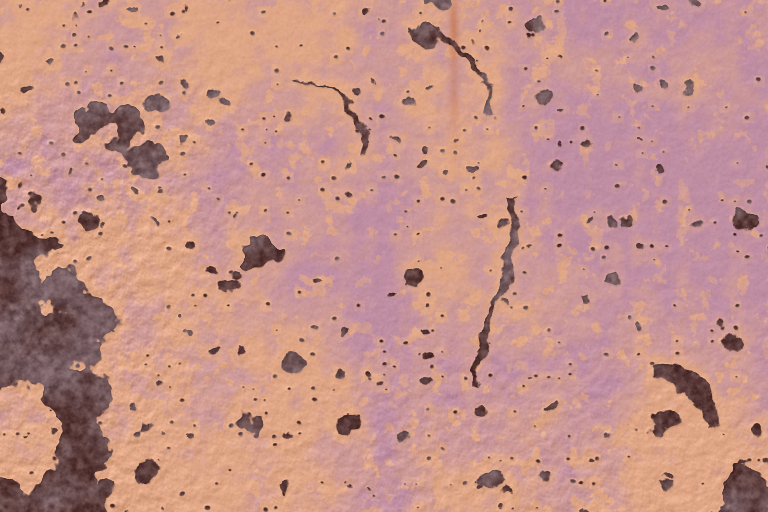
Reproduce this texture procedurally as a WebGL 1 fragment shader.

```glsl
precision highp float;
// Weathered pink and peach paint on metal, flaking away to dark rust.
uniform vec2 u_resolution;

const vec3 MAUVE = vec3(0.75, 0.555, 0.635);
const vec3 PINK = vec3(0.805, 0.60, 0.59);
const vec3 PEACH = vec3(0.875, 0.65, 0.525);
const vec3 RUST_BROWN = vec3(0.35, 0.225, 0.22);
const vec3 RUST_GREY = vec3(0.47, 0.37, 0.385);
const vec3 STAIN = vec3(0.76, 0.44, 0.30);

float hash(vec2 p) {
  vec3 q = fract(vec3(p.xyx) * 0.1031);
  q += dot(q, q.yzx + 33.33);
  return fract((q.x + q.y) * q.z);
}

float noise(vec2 p) {
  vec2 cell = floor(p);
  vec2 f = fract(p);
  f = f * f * (3.0 - 2.0 * f);
  float low = mix(hash(cell), hash(cell + vec2(1.0, 0.0)), f.x);
  float high = mix(hash(cell + vec2(0.0, 1.0)), hash(cell + 1.0), f.x);
  return mix(low, high, f.y);
}

float fbm(vec2 p) {
  float sum = 0.0;
  float weight = 0.5;
  for (int i = 0; i < 5; i++) {
    sum += weight * noise(p);
    p = mat2(1.6, 1.2, -1.2, 1.6) * p + 17.3;
    weight *= 0.5;
  }
  return sum / 0.97;
}

// Falls from 1 to 0 as x goes from a to b.
float fall(float a, float b, float x) {
  return 1.0 - smoothstep(a, b, x);
}

// One chip at most in each grid cell; chance sets how many cells have one.
float chips(vec2 p, float size, float chance, float seed) {
  vec2 cell = floor(p / size) + seed;
  vec2 centre = 0.3 + 0.4 * vec2(hash(cell), hash(cell + 41.7));
  vec2 q = fract(p / size) - centre;
  q.x += 0.4 * q.y * (hash(cell + 9.1) - 0.5);
  float radius = mix(0.06, 0.19, hash(cell + 73.0));
  float absent = step(chance, hash(cell + 5.5));
  return (length(q * vec2(0.9, 1.1)) - radius) * size + absent;
}

// Upper right quarter of a ring.
float arc(vec2 p, vec2 centre, float radius, float width) {
  vec2 q = p - centre;
  return max(abs(length(q) - radius) - width, -min(q.x, q.y));
}

// Wandering crack that leans to the right as it climbs.
float crack(vec2 p, float width) {
  float path = 0.925 + 0.075 * smoothstep(0.22, 0.56, p.y);
  float ends = abs(p.y - 0.43) - 0.19;
  return max(abs(p.x - path) - width, ends);
}

// How strongly each region has flaked.
float wear(vec2 p) {
  float left = fall(0.2, 0.62, p.x) * fall(0.68, 0.98, p.y);
  float corner = smoothstep(1.15, 1.5, p.x) * fall(0.08, 0.36, p.y);
  return max(left, 0.65 * corner);
}

// Approximate distance to bare metal, negative inside.
float damage(vec2 p) {
  vec2 ragged = vec2(fbm(p * 32.0), fbm(p * 32.0 + 50.0)) - 0.5;
  vec2 q = p + 0.034 * ragged;
  float threshold = 0.80 - 0.265 * wear(p);
  float d = (threshold - fbm(p * 8.5 + 3.7)) * 0.25;
  d = min(d, chips(q, 0.125, 0.32, 11.0));
  d = min(d, chips(q + 0.03, 0.052, 0.18, 27.0));
  d = min(d, chips(p + 0.15 * ragged * 0.06, 0.023, 0.13, 63.0));
  float thickness = 0.4 + 1.2 * noise(p * 22.0);
  d = min(d, crack(q, 0.008 * thickness));
  d = min(d, arc(q, vec2(0.80, 0.78), 0.16, 0.007 * thickness - 0.002));
  d = min(d, arc(q, vec2(0.57, 0.70), 0.145, 0.006 * thickness - 0.002));
  return min(d, arc(q, vec2(1.28, 0.16), 0.11, 0.017 * thickness));
}

// Warmth of the paint: 0 is mauve, 1 is peach.
float warmth(vec2 p, float d) {
  float band = exp(-pow((p.x - 0.75) / 0.075, 2.0));
  float upperRight = smoothstep(0.85, 1.2, p.x) * smoothstep(0.25, 0.7, p.y);
  float t = 0.43 + 0.22 * fall(0.1, 0.7, p.x) + 0.28 * fall(0.0, 0.45, p.y);
  t -= 0.38 * band + 0.22 * upperRight;
  t += 1.2 * (fbm(p * 4.5 + 8.0) - 0.5) + 0.65 * (fbm(p * 28.0) - 0.5);
  t += 0.22 * (noise(vec2(p.x * 36.0, p.y * 2.0)) - 0.5);
  t += 0.45 * smoothstep(0.62, 0.70, fbm(p * 42.0 + 30.0));
  return t + 0.28 * fall(0.0, 0.03, d);
}

void main() {
  vec2 p = gl_FragCoord.xy / u_resolution.y;
  float pixel = 1.0 / u_resolution.y;
  float d = damage(p);
  vec2 light = vec2(-0.002, 0.004);

  // Paint, with faint relief and a running stain
  float t = warmth(p, d);
  vec3 paint = mix(MAUVE, PINK, smoothstep(0.1, 0.5, t));
  paint = mix(paint, PEACH, smoothstep(0.45, 0.9, t));
  float relief = fbm(p * 55.0) - fbm(p * 55.0 + light * 55.0);
  float rough = 0.10 + 0.28 * max(wear(p), fall(0.05, 0.5, p.y) * 0.6);
  paint += rough * relief;
  float drip = exp(-pow((p.x - 0.88 - 0.01 * noise(p * 6.0)) / 0.009, 2.0));
  drip *= smoothstep(0.58, 0.95, p.y) * (0.4 + 0.6 * noise(p * 20.0));
  paint = mix(paint, STAIN, 0.65 * drip);

  // Bare metal, shaded under the lifted paint edge
  float grey = smoothstep(0.38, 0.68, fbm(p * 11.0 + 20.0) + 0.12 * (p.y - 0.4));
  vec3 rust = mix(RUST_BROWN, RUST_GREY, grey);
  rust += 0.30 * (fbm(p * 90.0) - 0.5);
  float slope = clamp((damage(p + light) - d) / length(light), -1.0, 1.0);
  rust *= 1.0 - 0.22 * max(slope, 0.0) * smoothstep(-0.008, 0.0, d);
  paint *= 1.0 + 0.07 * slope * fall(0.0, 0.006, d);

  float bare = fall(-pixel, pixel, d);
  vec3 color = mix(paint, rust, bare);
  color += 0.025 * (noise(p * 260.0) - 0.5);
  gl_FragColor = vec4(color, 1.0);
}
```
